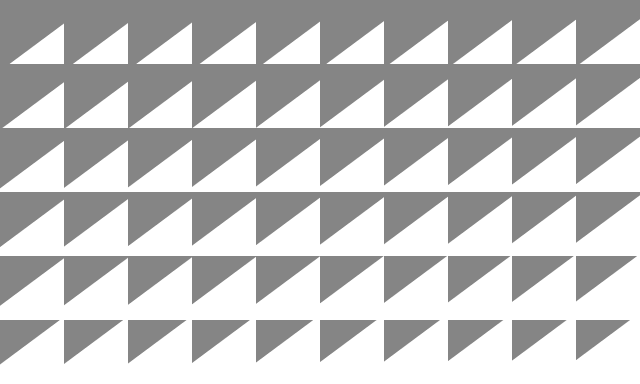
Give the GLSL for this pattern, as a WebGL 1 fragment shader.

```glsl
precision highp float;
// Rows of white right triangles on grey, one slanted edge per square cell.
// Each cell is split by a line whose height falls slightly with column and
// row, so the wedges grow; edges are smoothed by averaging a sample grid.

uniform vec2 u_resolution;

const vec3 GREY = vec3(0.52);
const vec3 WHITE = vec3(1.0);
const float COLUMNS = 10.0;      // square cells across the canvas
const float LAST_ROW = 5.0;      // the last row runs on to the bottom edge
const float EDGE_START = 1.11;   // edge depth at the left of the first cell
const float EDGE_SLOPE = 0.743;  // rise of the edge across one cell
const vec2 EDGE_DRIFT = vec2(0.0075, 0.083); // rise per column and per row
const int SAMPLES = 4;           // smoothing samples along each axis

// 1 below the slanted edge of the cell, 0 above it; p is in cells from top left
float wedge(vec2 p) {
  vec2 cell = floor(p);
  cell.y = min(cell.y, LAST_ROW);
  vec2 local = p - cell;
  float edgeDepth = EDGE_START - EDGE_SLOPE * local.x - dot(EDGE_DRIFT, cell);
  return step(edgeDepth, local.y);
}

void main() {
  float cellsPerPixel = COLUMNS / u_resolution.x;
  vec2 fromTop = vec2(gl_FragCoord.x, u_resolution.y - gl_FragCoord.y);

  // Average the hard shape over the area of the pixel
  float coverage = 0.0;
  for (int j = 0; j < SAMPLES; j++) {
    for (int i = 0; i < SAMPLES; i++) {
      vec2 offset = (vec2(float(i), float(j)) + 0.5) / float(SAMPLES) - 0.5;
      coverage += wedge((fromTop + offset) * cellsPerPixel);
    }
  }
  coverage /= float(SAMPLES * SAMPLES);

  gl_FragColor = vec4(mix(GREY, WHITE, coverage), 1.0);
}
```
